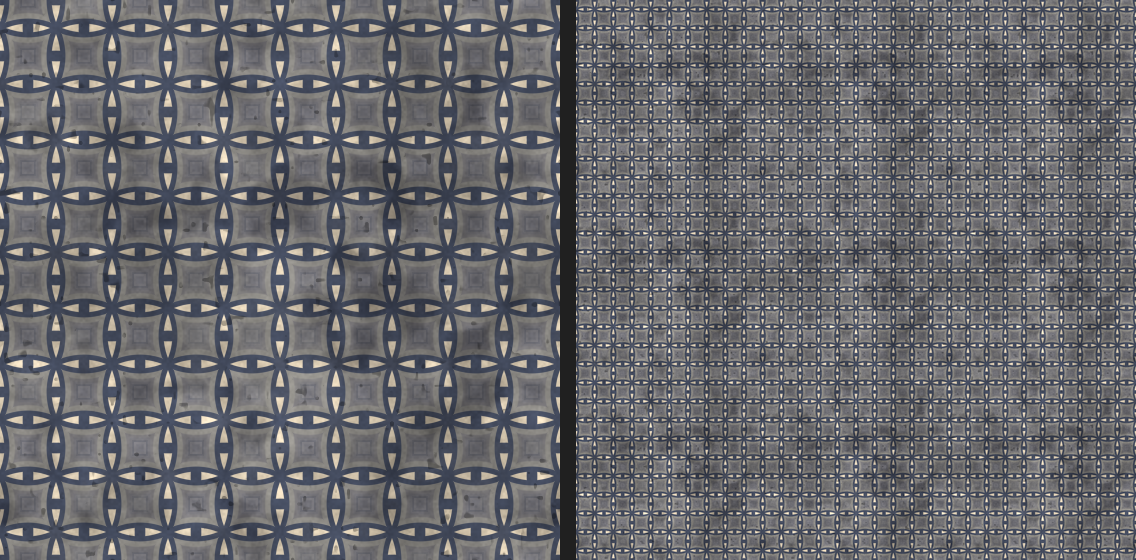
Left: one tile. Right: repeated 3 by 3.
This pattern is drawn by a WebGL 1 fragment shader. Its source:

```glsl
precision highp float;
uniform vec2 u_resolution;

float hash(vec2 p) {
    vec3 q = fract(p.xyx * 0.1031);
    q += dot(q, q.yzx + 33.33);
    return fract((q.x + q.y) * q.z);
}

// Value noise that wraps after a whole number of cells
float noise(vec2 uv, float period, float seed) {
    vec2 p = uv * period;
    vec2 i = floor(p);
    vec2 f = fract(p);
    f = f * f * (3.0 - 2.0 * f);
    vec2 a = mod(i, period) + seed;
    vec2 b = mod(i + 1.0, period) + seed;
    return mix(mix(hash(a), hash(vec2(b.x, a.y)), f.x),
               mix(hash(vec2(a.x, b.y)), hash(b), f.x), f.y);
}

float fbm(vec2 uv, float period, float seed) {
    float sum = 0.0;
    float weight = 0.5;
    for (int i = 0; i < 5; i++) {
        sum += weight * noise(uv, period, seed);
        period *= 2.0;
        seed += 17.0;
        weight *= 0.5;
    }
    return sum / 0.97;
}

// Coverage of the region where d is negative
float fill(float d, float aa) {
    return 1.0 - smoothstep(-aa, aa, d);
}

// Curved band around a grid line: outer lens edge
float lensOuter(float across, float along) {
    return across - 0.168 + 0.42 * along * along;
}

// Pointed wedges inside the lens, parted by a central block
float lensWedge(float across, float along) {
    return max(across - 0.077 + 0.5 * along * along, 0.095 - along);
}

void main() {
    vec2 uv = gl_FragCoord.xy / u_resolution;
    vec2 grid = uv * 10.0 + vec2(0.0, 0.5);
    vec2 tile = mod(floor(grid), 10.0);
    vec2 along = abs(fract(grid) - 0.5);
    vec2 across = 0.5 - along;
    float aa = 7.5 / min(u_resolution.x, u_resolution.y);

    // Wear layers
    float cloud = fbm(uv, 4.0, 3.0);
    float mottle = fbm(uv, 24.0, 41.0);
    float grit = noise(uv, 220.0, 7.0);
    float stain = smoothstep(0.56, 0.78, fbm(uv, 13.0, 90.0));
    float scuff = smoothstep(0.57, 0.74, fbm(uv, 20.0, 150.0));
    float tileTone = hash(tile + 5.0) - 0.5;

    // Grey tile with a concave panel and nested squares
    float square = max(along.x, along.y);
    float inner = min(along.x, along.y);
    float panel = square - 0.232 - 0.5 * inner * inner;
    vec3 color = vec3(0.555, 0.545, 0.525);
    color = mix(color, vec3(0.475, 0.466, 0.475), fill(panel, aa * 1.4));
    color = mix(color, vec3(0.445, 0.442, 0.465), 0.7 * fill(square - 0.185, aa));
    color = mix(color, vec3(0.35, 0.36, 0.40), 0.8 * fill(abs(square - 0.122) - 0.010, aa));
    color = mix(color, vec3(0.47, 0.465, 0.485), 0.7 * fill(square - 0.112, aa));
    color = mix(color, vec3(0.42, 0.42, 0.45), 0.6 * fill(square - 0.065, aa));
    color *= 1.0 + 0.08 * tileTone;
    color = mix(color, vec3(0.60, 0.59, 0.56), 0.3 * scuff);

    // Navy lenses along both grid directions
    float band = min(lensOuter(across.x, along.y), lensOuter(across.y, along.x));
    vec3 navy = mix(vec3(0.275, 0.305, 0.38), vec3(0.36, 0.37, 0.41), 0.3 * scuff);
    color = mix(color, navy, fill(band, aa));

    // Cream wedges
    float wedge = min(lensWedge(across.x, along.y), lensWedge(across.y, along.x));
    vec3 cream = vec3(0.87, 0.81, 0.71) * (0.92 + 0.16 * mottle);
    color = mix(color, cream, fill(wedge, aa));

    // Soft clouds, grain and dark dirt
    float shade = 0.93 + 0.45 * (cloud - 0.5) + 0.35 * (mottle - 0.5) + 0.09 * (grit - 0.5);
    color *= shade;
    color = mix(color, color * vec3(0.66, 0.66, 0.68), stain * (0.4 + 0.6 * mottle));
    float speck = smoothstep(0.76, 0.9, noise(uv, 90.0, 60.0)) * smoothstep(0.5, 0.65, mottle);
    color *= 1.0 - 0.3 * speck;

    gl_FragColor = vec4(clamp(color, 0.0, 1.0), 1.0);
}
```
